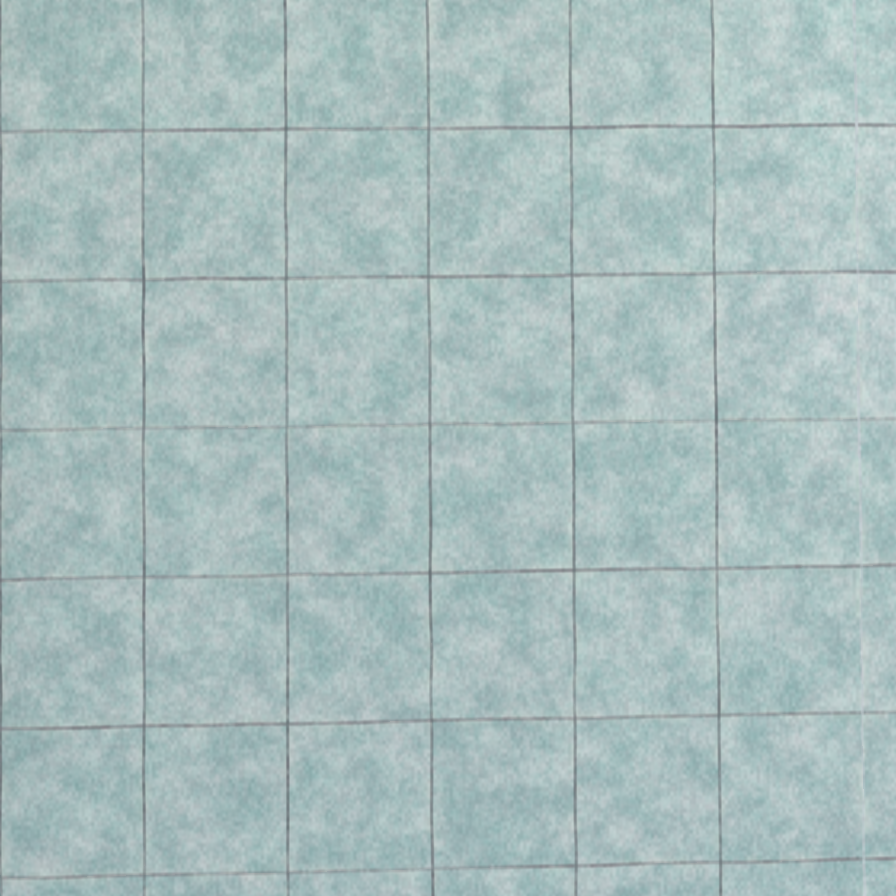
This texture is drawn by a WebGL 1 fragment shader. Its source:

```glsl
precision highp float;
uniform vec2 u_resolution;

#define TEAL vec3(0.583, 0.699, 0.700)
#define MIST vec3(0.742, 0.800, 0.798)
#define CREAM vec3(0.78, 0.83, 0.80)
#define GROUT_V vec3(0.42, 0.45, 0.47)
#define GROUT_H vec3(0.51, 0.52, 0.54)
#define GROUT_PALE vec3(0.75, 0.79, 0.81)
#define HALF_V 0.0017
#define HALF_H 0.0021
#define MOTTLE_SCALE 32.0
#define GRAIN 0.064
#define PALE_COLUMN 6.0
#define PALE_ROW 3.0

float hash(vec2 p) {
  vec3 q = fract(vec3(p.xyx) * 0.1031);
  q += dot(q, q.yzx + 33.33);
  return fract((q.x + q.y) * q.z);
}

float noise(vec2 p) {
  vec2 i = floor(p), f = fract(p);
  f = f * f * (3.0 - 2.0 * f);
  return mix(mix(hash(i), hash(i + vec2(1.0, 0.0)), f.x),
             mix(hash(i + vec2(0.0, 1.0)), hash(i + vec2(1.0, 1.0)), f.x), f.y);
}

float fbm(vec2 p) {
  float sum = 0.0, amp = 0.5, total = 0.0;
  for (int i = 0; i < 4; i++) {
    sum += amp * noise(p);
    total += amp;
    p = mat2(1.6, 1.2, -1.2, 1.6) * p + 17.3;
    amp *= 0.72;
  }
  return sum / total;
}

// Grid coordinates: one unit per tile, with a slight skew and taper
vec2 tileSize(vec2 uv) {
  return vec2(mix(0.1607, 0.1589, uv.y), mix(0.1667, 0.1638, uv.x));
}

vec2 gridCoord(vec2 uv) {
  return (uv - vec2(0.0005, mix(0.0195, 0.0417, uv.x))) / tileSize(uv);
}

// Mottled glaze, with a different patch of noise on each tile
vec3 glaze(vec2 uv, vec2 tile) {
  vec2 shift = 40.0 * vec2(hash(tile + 3.0), hash(tile + 71.0));
  vec2 p = uv * MOTTLE_SCALE + shift;
  vec3 color = mix(TEAL, MIST, smoothstep(0.12, 0.88, fbm(p)));
  float tint = noise(p * 0.8 + 50.0) - 0.5;
  return color + tint * vec3(-0.014, 0.010, 0.004);
}

// Soft line across a joint
float grout(float dist, float halfWidth, float soften) {
  return 1.0 - smoothstep(halfWidth - soften, halfWidth + soften, dist);
}

void main() {
  vec2 uv = gl_FragCoord.xy / u_resolution;
  float pixel = 1.0 / min(u_resolution.x, u_resolution.y);

  // Tile cell and distances to the nearest joints
  vec2 nearest = floor(gridCoord(uv) + 0.5);
  vec2 bend = vec2(noise(vec2(uv.y * 22.0, nearest.x * 9.0)),
                   noise(vec2(uv.x * 18.0, nearest.y * 9.0 + 60.0)));
  vec2 grid = gridCoord(uv + (bend - 0.5) * 0.0014);
  vec2 tile = floor(grid);
  vec2 line = floor(grid + 0.5);
  vec2 dist = abs(grid - line) * tileSize(uv);

  vec3 color = glaze(uv, tile);

  // Pale, uneven tile rims
  float rim = exp(-min(dist.x, dist.y) / 0.006);
  color = mix(color, CREAM, rim * 0.7 * smoothstep(0.35, 0.8, noise(uv * 50.0 + tile * 5.0)));

  // Light falling from the upper right, cooler towards the bottom
  vec2 toGlow = (uv - vec2(1.0, 0.64)) / vec2(0.18, 0.11);
  float glow = exp(-dot(toGlow, toGlow));
  float corner = smoothstep(0.55, 1.0, uv.x) * smoothstep(0.5, 1.0, uv.y);
  float light = 0.960 + 0.045 * uv.x + 0.030 * uv.y + 0.035 * corner;
  light -= 0.03 * exp(-uv.x / 0.02);
  color = color * light + glow * vec3(0.040, 0.022, 0.028);
  color += (0.5 - uv.y) * vec3(-0.006, -0.004, 0.008);

  // Joints: firm upright ones, blurred level ones, with paler exceptions
  float soften = max(pixel * 0.75, 0.0013);
  float wearV = mix(0.55, 1.0, noise(vec2(line.x * 13.0, uv.y * 9.0)));
  wearV *= mix(0.65, 1.0, noise(vec2(line.x * 31.0, uv.y * 130.0)));
  float wearH = mix(0.50, 1.0, noise(vec2(uv.x * 8.0, line.y * 13.0 + 5.0)));
  wearH *= mix(0.60, 1.0, noise(vec2(uv.x * 110.0, line.y * 31.0)));
  wearH *= abs(line.y - PALE_ROW) < 0.5 ? 0.65 : 1.0;
  float pale = step(PALE_COLUMN - 0.5, line.x);
  color = mix(color, GROUT_H, wearH * grout(dist.y, HALF_H, soften * 1.5));
  color = mix(color, mix(GROUT_V, GROUT_PALE, pale),
              wearV * grout(dist.x, HALF_V, soften));

  // Fine surface grain in brightness and in warmth
  float grain = noise(uv * vec2(280.0, 210.0)) - 0.5;
  float speck = noise(uv * vec2(190.0, 150.0) + 90.0) - 0.5;
  color += grain * GRAIN + speck * vec3(0.030, -0.004, 0.006);

  gl_FragColor = vec4(clamp(color, 0.0, 1.0), 1.0);
}
```
